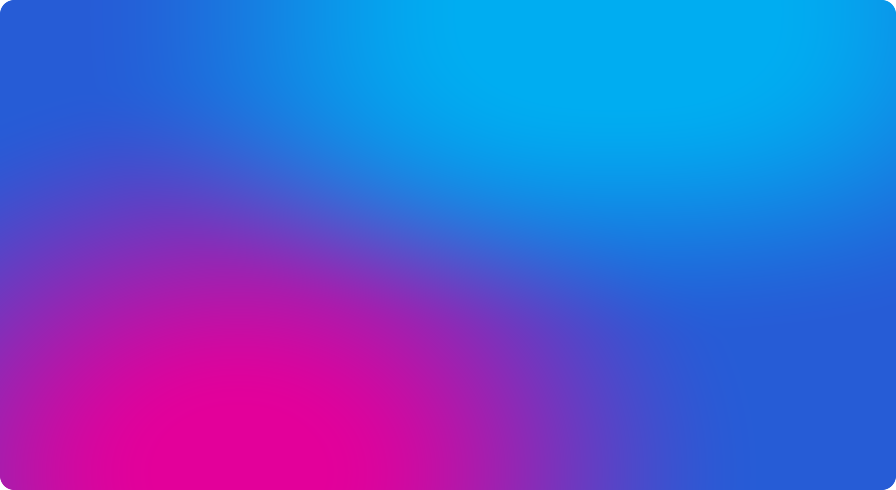
A WebGL 1 fragment shader for this background:

```glsl
precision highp float;
// Rounded card with soft cyan and magenta glows blended over a blue field.
uniform vec2 u_resolution;

#define BLUE vec3(0.150, 0.360, 0.840)
#define CYAN vec3(0.000, 0.680, 0.945)
#define MAGENTA vec3(0.890, 0.000, 0.605)
#define CYAN_CENTER vec2(1.262, 0.976)
#define CYAN_RADIUS vec2(0.702, 0.424)
#define MAGENTA_CENTER vec2(0.488, 0.036)
#define MAGENTA_RADIUS vec2(0.614, 0.471)
#define CORNER_RADIUS 0.029

// Distance from the centre of a superellipse, equal to 1 on its rim.
float ellipseDistance(vec2 p, vec2 center, vec2 radius, float power) {
    vec2 q = pow(abs(p - center) / radius, vec2(power));
    return pow(q.x + q.y, 1.0 / power);
}

// Signed distance to a rounded box centred on the origin.
float roundedBox(vec2 p, vec2 halfSize, float radius) {
    vec2 q = abs(p) - halfSize + radius;
    return length(max(q, 0.0)) + min(max(q.x, q.y), 0.0) - radius;
}

void main() {
    // Canvas heights, origin at the lower left
    vec2 p = gl_FragCoord.xy / u_resolution.y;
    vec2 halfSize = 0.5 * u_resolution / u_resolution.y;

    // Glow strengths
    float magentaDist = ellipseDistance(p, MAGENTA_CENTER, MAGENTA_RADIUS, 2.0);
    float cyanDist = ellipseDistance(p, CYAN_CENTER, CYAN_RADIUS, 2.5);
    float magentaGlow = 1.0 - smoothstep(0.25, 1.75, magentaDist);
    float cyanGlow = 1.0 - smoothstep(0.40, 1.60, cyanDist);

    // Layers from back to front
    vec3 color = mix(BLUE, MAGENTA, magentaGlow);
    color = mix(color, CYAN, cyanGlow);

    // White outside the rounded corners
    float pixel = 1.0 / u_resolution.y;
    float edge = roundedBox(p - halfSize, halfSize, CORNER_RADIUS);
    color = mix(color, vec3(1.0), smoothstep(-0.5 * pixel, 0.5 * pixel, edge));

    gl_FragColor = vec4(color, 1.0);
}
```
